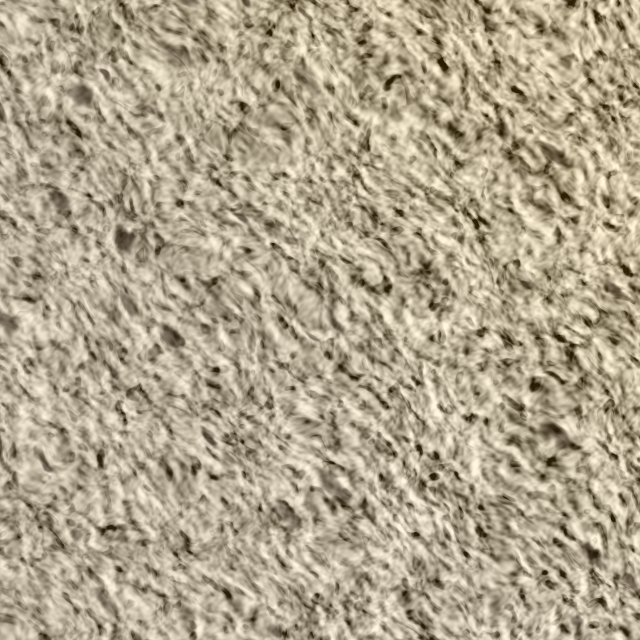
Write a three.js fragment shader that draws this texture.

```glsl
// Rough sandy stone ground with slanted grains, pores and pits in low raking light.
varying vec2 vUv;

const vec3 MEAN_COLOR = vec3(0.692, 0.650, 0.558);
const vec3 WARM_SHIFT = vec3(0.018, 0.004, -0.032);
const vec3 PIT_TINT = vec3(0.004, -0.004, 0.018);
const float CONTRAST = 0.158;       // brightness change per unit of relief
const float SKEW = 0.11;            // deepens shadows, compresses highlights
const float GRAIN_ANGLE = -0.80;    // slope of the grains, in radians
const float GRAIN_STRETCH = 0.70;   // frequency along the grain versus across it
const float GRAIN_FREQ = 49.0;
const float PORE_DEPTH = 1.15;
const float PIT_CELLS = 10.0;
const float PIT_SHARE = 0.42;
const vec2 LIGHT_STEP = vec2(0.20, 0.48);

float hash(vec2 p) {
  vec3 q = fract(vec3(p.xyx) * 0.1031);
  q += dot(q, q.yzx + 33.33);
  return fract((q.x + q.y) * q.z);
}

vec2 gradient(vec2 cell) {
  float a = 6.2832 * hash(cell + 71.0);
  return vec2(cos(a), sin(a));
}

// Gradient noise, roughly -0.7 to 0.7
float noise(vec2 p) {
  vec2 i = floor(p);
  vec2 f = p - i;
  vec2 w = f * f * f * (f * (f * 6.0 - 15.0) + 10.0);
  vec2 e = vec2(1.0, 0.0);
  float low = mix(dot(gradient(i), f), dot(gradient(i + e), f - e), w.x);
  float high = mix(dot(gradient(i + e.yx), f - e.yx),
                   dot(gradient(i + 1.0), f - 1.0), w.x);
  return mix(low, high, w.y);
}

vec2 noisePair(vec2 p) {
  return vec2(noise(p), noise(p + 37.0));
}

// Noise with a lit rim opposite each hollow
float litNoise(vec2 p) {
  return noise(p) - 0.5 * noise(p + LIGHT_STEP);
}

// Small crisp holes, each with a lit edge beside it
float pores(vec2 p) {
  float hole = smoothstep(0.20, 0.38, noise(p));
  float edge = smoothstep(0.16, 0.42, noise(p + LIGHT_STEP * vec2(1.0, -1.2)));
  return hole - 0.45 * edge * (1.0 - hole);
}

// Sum of grain sizes from pebble to grit
float grainRelief(vec2 q) {
  vec2 g = q * vec2(GRAIN_STRETCH, 1.0) * GRAIN_FREQ;
  float relief = 1.35 * noise(g * 0.33 + 5.0);
  relief += 2.3 * litNoise(g + 17.0);
  relief += 2.2 * litNoise(g * 1.75 + 43.0);
  relief += 1.1 * noise(q * GRAIN_FREQ * 2.9 + 91.0);
  relief -= PORE_DEPTH * pores(g * 0.95 + 203.0);
  relief -= 0.8 * PORE_DEPTH * pores(g * 1.5 + 251.0);
  return relief;
}

// Thin broken dark lines along the grain
float creases(vec2 q) {
  float line = abs(noise(q * vec2(10.0, 24.0) + 130.0));
  float gaps = smoothstep(0.08, 0.30, noise(q * vec2(12.0, 18.0) + 160.0));
  return gaps * (1.0 - smoothstep(0.02, 0.09, line));
}

// Scattered elongated pits: x is the shadow, y is the bright lip
vec2 pits(vec2 q) {
  vec2 home = floor(q * PIT_CELLS);
  vec2 wobble = 0.005 * noisePair(q * 45.0 + 7.0);
  vec2 result = vec2(0.0);
  for (int j = -1; j <= 1; j++) {
    for (int i = -1; i <= 1; i++) {
      vec2 cell = home + vec2(float(i), float(j));
      float present = step(hash(cell + 211.0), PIT_SHARE);
      vec2 center = (cell + vec2(hash(cell + 13.0), hash(cell + 57.0))) / PIT_CELLS;
      float size = mix(0.011, 0.031, pow(hash(cell + 99.0), 1.7));
      vec2 radii = size * vec2(1.0, mix(0.38, 0.58, hash(cell + 151.0)));
      vec2 d = q + wobble - center;
      float shadow = 1.0 - smoothstep(0.40, 1.15, length(d / radii));
      vec2 lipOffset = vec2(0.0, radii.y * 1.4);
      float lip = 1.0 - smoothstep(0.1, 1.3, length((d - lipOffset) / radii));
      float depth = mix(0.55, 1.0, hash(cell + 181.0));
      result = max(result, present * depth * vec2(shadow, lip));
    }
  }
  return result;
}

void main() {
  // Coordinates along and across the bending, jostled grain
  float c = cos(GRAIN_ANGLE);
  float s = sin(GRAIN_ANGLE);
  vec2 q = vec2(c * vUv.x + s * vUv.y, c * vUv.y - s * vUv.x) + 3.0;
  q += 0.025 * noisePair(vUv * 6.0 + 11.0) + 0.008 * noisePair(vUv * 23.0 + 5.0);

  // Surface relief, stronger in contrast toward the right
  float relief = grainRelief(q) * mix(0.88, 1.10, smoothstep(0.1, 0.8, vUv.x));
  vec2 pit = pits(q);
  relief -= 0.9 * creases(q);
  relief += 0.6 * pit.y * (1.0 - pit.x);
  relief = mix(relief, -2.2 + 0.25 * relief, 0.9 * pit.x);
  relief = clamp(relief + 0.17, -2.7, 2.6);

  // Shadow-weighted shading and a warm drift to the upper right
  float shade = relief - SKEW * (relief * relief - 1.0);
  float warmth = smoothstep(0.7, 1.9, vUv.x + vUv.y);
  vec3 color = MEAN_COLOR + CONTRAST * shade;
  color += WARM_SHIFT * (warmth - 0.25) + PIT_TINT * pit.x;
  color += 0.02 * (vUv.x - 0.5) + 0.03 * noise(vUv * 4.0 + 63.0);
  gl_FragColor = vec4(clamp(color, 0.0, 1.0), 1.0);
}
```
